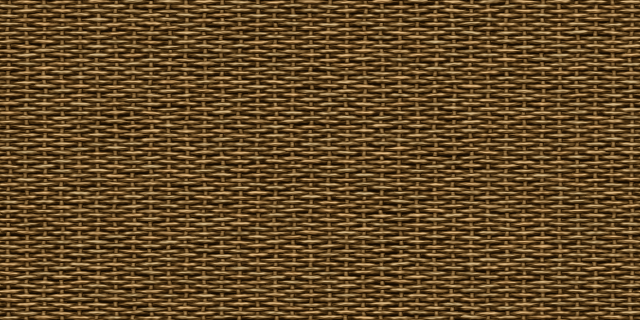
Give the GLSL for this texture, as a WebGL 2 fragment shader.

```glsl
#version 300 es
precision highp float;

uniform vec2 u_resolution;
out vec4 fragColor;

const float PI = 3.14159265;
const float STAKES = 36.0;         // upright canes, even so the weave wraps
const float ROWS = 72.0;           // woven strands, even so the weave wraps
const float STAKE_HALF = 0.14;     // half width, in stake spacings
const float STRAND_THIN = 0.44;    // half thickness behind a stake, in rows
const float STRAND_THICK = 0.58;   // half thickness in front of a stake
const float STRAND_WOBBLE = 0.42;
const float STAKE_WOBBLE = 0.18;
const float SWAYS = 16.0;          // stake bends over the full height
const float TONE_SPREAD = 0.15;    // brightness change between segments
const float GRAIN = 0.55;
const float PATCHES = 0.02;        // broad light and dark areas
const float SHEEN = 0.48;          // narrow highlight on the upper side
const float GLINT = 0.30;          // extra sheen on a few pale segments
const float TINT = 0.07;           // warm and cool drift between segments
const int SAMPLES = 3;             // antialiasing grid per side

const vec3 GAP = vec3(0.07, 0.035, 0.0);
const vec3 CANE[6] = vec3[6](
    vec3(0.13, 0.07, 0.01), vec3(0.25, 0.16, 0.045), vec3(0.38, 0.27, 0.12),
    vec3(0.51, 0.38, 0.21), vec3(0.65, 0.52, 0.33), vec3(0.86, 0.73, 0.53));

float hash(vec2 p) {
    vec3 q = fract(vec3(p.xyx) * 0.1031);
    q += dot(q, q.yzx + 33.33);
    return fract((q.x + q.y) * q.z);
}

// Gradient noise that wraps after a whole number of cells
float corner(vec2 cell, vec2 offset, vec2 period) {
    float angle = 2.0 * PI * hash(mod(cell, period) + 7.0);
    return dot(vec2(cos(angle), sin(angle)), offset);
}

float noise(vec2 p, vec2 period) {
    vec2 i = floor(p), f = p - i;
    vec2 w = f * f * f * (f * (f * 6.0 - 15.0) + 10.0);
    vec2 e = vec2(1.0, 0.0);
    return mix(
        mix(corner(i, f, period), corner(i + e.xy, f - e.xy, period), w.x),
        mix(corner(i + e.yx, f - e.yx, period), corner(i + e.xx, f - e.xx, period), w.x),
        w.y);
}

vec3 caneColor(float tone, float tint) {
    float s = clamp(tone, 0.0, 1.0) * 5.0;
    int i = min(int(s), 4);
    return mix(CANE[i], CANE[i + 1], s - float(i)) * (1.0 + tint * vec3(1.0, 0.0, -1.0));
}

// Round cross section: d runs from -1 to 1 across the cane
float roundness(float d) {
    return sqrt(max(1.0 - d * d, 0.0));
}

vec3 weave(vec2 uv) {
    vec2 p = uv * vec2(STAKES, ROWS);
    float patches = PATCHES * noise(uv * vec2(12.0, 6.0), vec2(12.0, 6.0));
    float grain = GRAIN * noise(p * vec2(3.0, 4.0), vec2(STAKES * 3.0, ROWS * 4.0));
    vec3 color = GAP;
    float top = -1.0;

    // Upright stake, darker where strands cross it
    float stake = floor(p.x);
    float sway = STAKE_WOBBLE * noise(vec2(stake + 0.4, uv.y * SWAYS), vec2(STAKES, SWAYS));
    float across = (p.x - stake - 0.5 - sway) / STAKE_HALF;
    if (abs(across) < 1.0) {
        float bulge = roundness(across);
        float open = 0.5 - 0.5 * cos(PI * (p.y - 0.5 - stake));
        float tone = (0.76 * bulge * bulge - 0.15 * across) * mix(0.35, 1.0, open);
        tone += 0.5 * grain + patches + 0.05 * (hash(vec2(mod(stake, STAKES), 91.0)) - 0.5);
        color = caneColor(tone, 0.0);
        top = 0.35 * bulge - 0.1;
    }

    // Strands passing in front of every other stake
    for (int j = -1; j <= 1; j++) {
        float row = mod(floor(p.y) + float(j), ROWS);
        float parity = mod(row, 2.0);
        float wave = cos(PI * (p.x - 0.5 - parity));
        float front = 0.5 + 0.5 * wave;
        float bend = STRAND_WOBBLE * noise(vec2(p.x * 0.5, row + 0.4), vec2(STAKES * 0.5, ROWS));
        float center = floor(p.y) + float(j) + 0.5 + bend;
        float d = (p.y - center) / mix(STRAND_THIN, STRAND_THICK, front);
        float bulge = roundness(d);
        float height = 0.55 * wave + 0.45 * bulge;
        if (abs(d) < 1.0 && height > top) {
            float segment = mod(floor((p.x + 0.5 - parity) * 0.5), STAKES * 0.5);
            float pick = hash(vec2(segment, row) + 3.0);
            float hue = hash(vec2(row, segment) + 41.0) - 0.5;
            float ridge = exp(-16.0 * (d - 0.3) * (d - 0.3));
            float gloss = SHEEN + GLINT * smoothstep(0.8, 1.0, pick) * front;
            float tone = 0.58 * bulge * bulge + 0.26 * d + gloss * ridge;
            tone *= mix(0.35, 1.0, smoothstep(-1.0, 0.7, wave));
            tone += front * TONE_SPREAD * (pick - 0.5) + grain + patches;
            color = caneColor(tone, TINT * hue * front);
            top = height;
        }
    }
    return color;
}

void main() {
    vec3 sum = vec3(0.0);
    for (int y = 0; y < SAMPLES; y++) {
        for (int x = 0; x < SAMPLES; x++) {
            vec2 shift = (vec2(x, y) + 0.5) / float(SAMPLES) - 0.5;
            sum += weave((gl_FragCoord.xy + shift) / u_resolution);
        }
    }
    fragColor = vec4(sum / float(SAMPLES * SAMPLES), 1.0);
}
```
